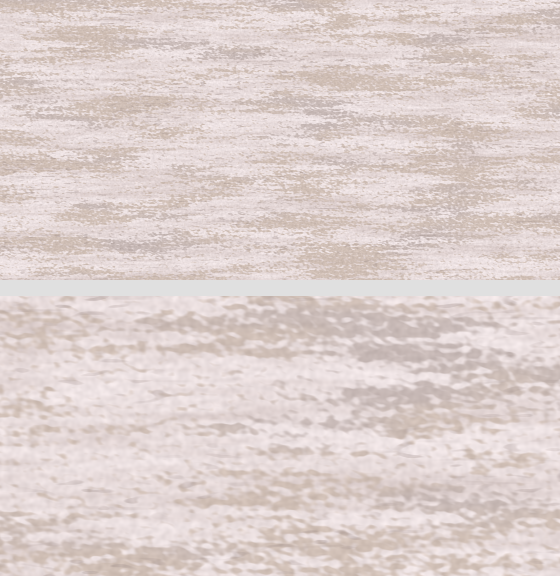
Top, the full canvas; bottom, a detail of the centre.
Give the GLSL for this texture, as a WebGL 2 fragment shader.

```glsl
#version 300 es
precision highp float;

uniform vec2 u_resolution;
out vec4 outColor;

#define PAINT_LIGHT vec3(0.937, 0.895, 0.898)
#define PAINT_DULL  vec3(0.862, 0.806, 0.800)
#define WOOD_BEIGE  vec3(0.795, 0.725, 0.680)
#define WOOD_GREY   vec3(0.755, 0.698, 0.685)
#define SCRATCH     vec3(0.640, 0.575, 0.560)
#define PATCH_SCALE vec2(2.3, 14.0)
#define FLECK_SCALE vec2(53.0, 117.0)
#define FLECK_SLANT 0.45
#define WEAR        0.50
#define GRAIN       0.048

// Random unit gradient for a lattice point
vec2 gradient(vec2 cell) {
    uvec2 q = uvec2(ivec2(cell)) * uvec2(1597u, 3571u);
    uint n = (q.x ^ q.y) * 747796u + q.x * 2891u;
    n = (n ^ (n >> 15)) * 277803u;
    n = (n ^ (n >> 13)) * 668265u;
    n ^= n >> 16;
    float angle = float(n & 65535u) / 65536.0 * 6.28319;
    return vec2(cos(angle), sin(angle));
}

float gradientNoise(vec2 p) {
    vec2 i = floor(p);
    vec2 f = p - i;
    vec2 u = f * f * f * (f * (f * 6.0 - 15.0) + 10.0);
    vec2 e = vec2(1.0, 0.0);
    float low = mix(dot(gradient(i), f),
                    dot(gradient(i + e.xy), f - e.xy), u.x);
    float high = mix(dot(gradient(i + e.yx), f - e.yx),
                     dot(gradient(i + e.xx), f - e.xx), u.x);
    return mix(low, high, u.y);
}

float fbm(vec2 p) {
    float sum = 0.0;
    float amplitude = 1.0;
    for (int octave = 0; octave < 3; octave++) {
        sum += amplitude * gradientNoise(p);
        p = p * 2.03 + vec2(17.3, 31.7);
        amplitude *= 0.5;
    }
    return sum;
}

// Share of bare wood showing through the paint
float bareWood(vec2 p) {
    // Ragged ends on the long worn patches
    vec2 q = p;
    q.x += 0.09 * gradientNoise(p * vec2(4.0, 70.0) + 5.2);
    q.y += 0.008 * gradientNoise(p * vec2(9.0, 12.0) + 8.6);
    float field = fbm(q * PATCH_SCALE + 3.7)
                + 0.45 * gradientNoise(p * vec2(4.0, 61.0) + 40.1);
    float worn = smoothstep(-0.35, 0.5, field);

    // Slanted saw flecks and fine fibres break up each patch
    vec2 sawn = vec2(p.x + FLECK_SLANT * p.y, p.y);
    float flecks = 0.8 * gradientNoise(sawn * FLECK_SCALE)
                 + 0.6 * gradientNoise(p * vec2(14.0, 109.0) + 9.4)
                 + 0.7 * gradientNoise(sawn * vec2(97.0, 171.0) + 27.8);
    return smoothstep(-0.28, 0.44, flecks + (worn - WEAR) * 0.85);
}

// Short dark dashes along the grain
float scratches(vec2 p) {
    float dashes = smoothstep(0.22, 0.42, gradientNoise(p * vec2(31.0, 123.0) + 61.0));
    float streaks = smoothstep(0.30, 0.48, gradientNoise(p * vec2(5.5, 107.0) + 23.0));
    float zone = smoothstep(-0.25, 0.35, fbm(p * vec2(2.6, 11.0) + 77.0));
    return max(dashes, 0.6 * streaks) * zone;
}

void main() {
    vec2 p = gl_FragCoord.xy / u_resolution.y;

    // Whitewash in long faint streaks
    float wash = 0.7 * fbm(p * vec2(1.7, 23.0) + 12.5)
               + 0.5 * gradientNoise(p * vec2(11.0, 93.0) + 34.0);
    vec3 color = mix(PAINT_LIGHT, PAINT_DULL, smoothstep(-0.4, 0.6, wash));

    // Beige and grey wood below the paint
    float greyness = smoothstep(0.0, 0.5, fbm(p * vec2(2.0, 9.0) + 50.3));
    vec3 wood = mix(WOOD_BEIGE, WOOD_GREY, greyness);
    color = mix(color, wood, 0.85 * bareWood(p));

    color = mix(color, SCRATCH, 0.35 * scratches(p));

    // Fine surface grain
    float grain = gradientNoise(p * vec2(83.0, 121.0) + 15.0)
                + 0.8 * gradientNoise(p * vec2(147.0, 163.0) + 71.0);
    color += GRAIN * grain;

    outColor = vec4(clamp(color, 0.0, 1.0), 1.0);
}
```
